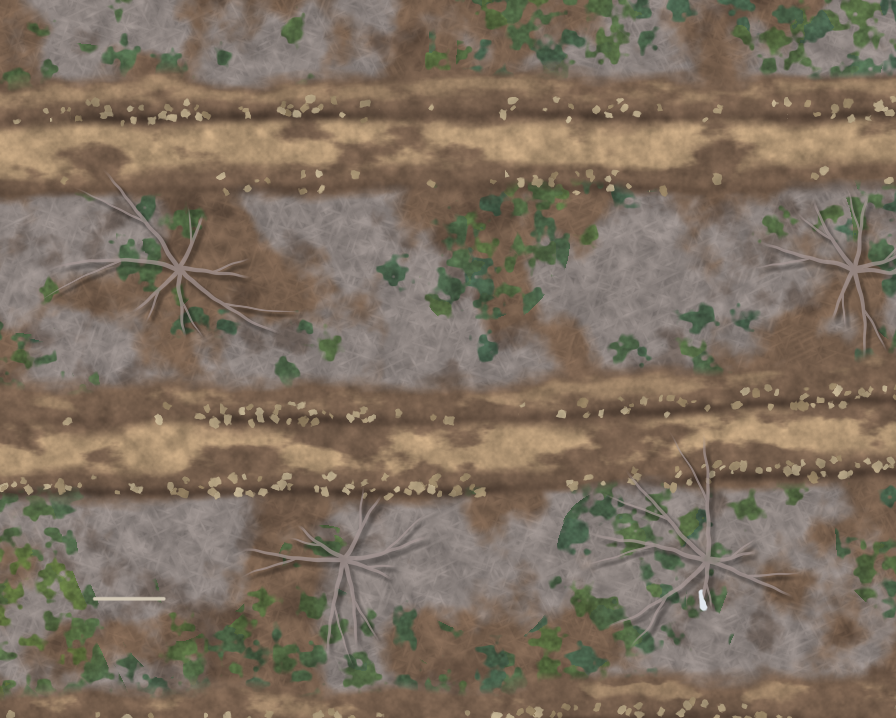
A Shadertoy shader for this texture:

```glsl
// Aerial view of dry terraces: stony earth tracks between weedy strips with bare trees.

float hash(vec2 p) {
    return fract(sin(dot(p, vec2(127.1, 311.7))) * 43758.5453);
}

float noise(vec2 p) {
    vec2 i = floor(p), f = fract(p);
    f *= f * (3.0 - 2.0 * f);
    return mix(mix(hash(i), hash(i + vec2(1, 0)), f.x),
               mix(hash(i + vec2(0, 1)), hash(i + vec2(1, 1)), f.x), f.y);
}

float fbm(vec2 p) {
    float sum = 0.0, amp = 0.5;
    for (int i = 0; i < 5; i++) {
        sum += amp * noise(p);
        p = mat2(1.6, 1.2, -1.2, 1.6) * p + 7.3;
        amp *= 0.5;
    }
    return sum;
}

mat2 rotate(float a) {
    return mat2(cos(a), sin(a), -sin(a), cos(a));
}

// Irregular blobs in jittered cells, within a number of cell rows: x = coverage, y = tone
vec2 scatter(vec2 p, float cells, float density, float radius, float rough, float soft, float rows) {
    p *= cells;
    vec2 blob = vec2(0);
    float ragged = rough * (noise(p * 4.0) - 0.5);
    for (int j = -1; j <= 1; j++)
    for (int i = -1; i <= 1; i++) {
        vec2 cell = floor(p) + vec2(i, j);
        if (hash(cell + 3.7) > density || abs(cell.y + 0.5) > rows) continue;
        vec2 d = p - cell - vec2(hash(cell), hash(cell + 17.3));
        d = rotate(6.28 * hash(cell + 5.1)) * d * vec2(1.0, 1.0 + 0.7 * hash(cell + 8.2));
        float r = radius * (0.5 + 0.7 * hash(cell + 9.4));
        float dist = mix(length(d), max(abs(d.x), abs(d.y)), 0.5) + ragged;
        float cover = 1.0 - smoothstep(r - soft, r + soft, dist);
        if (cover > blob.x) blob = vec2(cover, hash(cell + 2.6));
    }
    return blob;
}

float segment(vec2 p, vec2 a, vec2 b) {
    vec2 d = b - a;
    return length(p - a - d * clamp(dot(p - a, d) / dot(d, d), 0.0, 1.0));
}

// Bent branches that taper away from a root, each with one side twig
float tree(vec2 d, float seed, float px) {
    float cover = 0.0;
    for (float b = 0.0; b < 7.0; b++) {
        vec2 id = vec2(b, seed);
        float reach = 0.07 + 0.11 * hash(id + 4.4);
        vec2 q = rotate(-0.9 * b - 0.8 * hash(id)) * d;
        float side = q.y + (hash(id + 1.3) - 0.5) * 4.0 * q.x * q.x + 0.004 * (noise(q.xx * 40.0 + id) - 0.5);
        float t = q.x / reach;
        float width = mix(0.0024, 0.0005, t);
        float twig = abs(side - 0.5 * (q.x - 0.45 * reach)) + step(t, 0.45);
        float line = 1.0 - smoothstep(width, width + 1.4 * px, min(abs(side), twig + 0.0005));
        cover = max(cover, line * step(0.0, t) * (1.0 - smoothstep(0.8, 1.0, t)));
    }
    return cover;
}

void mainImage(out vec4 fragColor, in vec2 fragCoord) {
    float px = 1.0 / iResolution.y;
    vec2 p = fragCoord * px;
    float fine = fbm(p * 55.0), patches = fbm(p * 10.0 + 31.0), grain = noise(p * 230.0);
    vec3 soil = vec3(0.46, 0.37, 0.30), tan_ = vec3(0.70, 0.59, 0.46), dark = vec3(0.28, 0.22, 0.18);

    // Weedy ground with short straws lying in several directions
    float straw = 0.0;
    for (float k = 0.0; k < 4.0; k++)
        straw = max(straw, noise(rotate(0.8 * k + 0.3) * p * vec2(45, 260) + 19.0 * k));
    vec3 col = mix(soil, vec3(0.54, 0.505, 0.49), smoothstep(0.34, 0.53, patches));
    col = mix(col, dark, 0.45 * smoothstep(0.57, 0.75, fbm(p * 17.0 + 4.0)));
    col *= 0.66 + 0.38 * fine + 0.23 * straw;

    // Earth tracks with ruts and rows of stones
    float track = 0.0;
    vec2 stones = vec2(0);
    for (float i = 0.0; i < 3.0; i++) {
        float rise = i == 1.0 ? 0.03 * smoothstep(0.55, 1.25, p.x) : 0.0;
        float y = p.y - 0.80 + 0.425 * i - rise - 0.022 * (noise(vec2(p.x * 3.0, i * 7.0)) - 0.5);
        float ragged = y + 0.05 * (fbm(p * vec2(9, 24) + i) - 0.5);
        float bed = smoothstep(-0.075, -0.055, ragged) * (1.0 - smoothstep(0.085, 0.11, ragged));
        track = max(track, bed);
        float crest = 1.0 - smoothstep(0.02, 0.045, abs(ragged));
        crest = max(crest, 0.6 * (1.0 - smoothstep(0.004, 0.018, abs(ragged - 0.075))));
        crest *= smoothstep(0.30 + 0.11 * i, 0.52 + 0.06 * i, fbm(p * vec2(14, 28) + 5.0 * i));
        vec3 earth = mix(soil, tan_, crest) * (0.72 + 0.48 * fine + 0.08 * grain);
        col = mix(col, earth, bed);
        for (float s = 0.0; s < 2.0; s++) {
            float rut = y - mix(-0.052, 0.048, s) - 0.007 * (fbm(vec2(p.x * 14.0, s + i)) - 0.5);
            float wear = smoothstep(0.2, 0.6, noise(vec2(p.x * 5.0, 3.0 * s + 8.0 * i)));
            col = mix(col, dark * (0.7 + 0.6 * fine), (0.3 + 0.5 * wear) * exp(-pow((rut + 0.005) / 0.008, 2.0)));
            vec2 row = scatter(vec2(p.x + 3.1 * i + 7.0 * s, rut - 0.003), 68.0, 0.12 + 0.55 * wear, 0.44, 0.25, 0.09, 1.0);
            if (row.x > stones.x) stones = row;
        }
    }

    // Leafy clumps, thickest at the lower left
    float lush = exp(-pow(length((p - vec2(0.03, 0.14)) / vec2(0.14, 0.13)), 2.0));
    float growth = 0.65 * smoothstep(0.38, 0.65, noise(p * 4.5 + 2.0)) + 0.6 * lush + 0.08;
    vec2 clump = scatter(p, 26.0, growth, 0.50, 0.75, 0.13, 99.0);
    vec2 leaf = scatter(p + 4.0, 58.0, growth * 0.6, 0.46, 0.6, 0.16, 99.0);
    if (leaf.x > clump.x) clump = leaf;
    vec3 green = mix(vec3(0.23, 0.35, 0.27), vec3(0.34, 0.43, 0.20), clamp(clump.y * 0.7 + lush * 0.6, 0.0, 1.0));
    col = mix(col, green * (0.5 + 0.75 * fine + 0.25 * grain), 0.85 * clump.x * (1.0 - track));

    // Stones, in rows and strewn
    vec2 loose = scatter(p + 9.0, 27.0, 0.15, 0.22, 0.14, 0.05, 99.0);
    vec2 gravel = scatter(p + 2.0, 75.0, 0.11, 0.35, 0.2, 0.1, 99.0);
    if (loose.x > stones.x) stones = loose;
    if (gravel.x > stones.x) stones = gravel;
    col = mix(col, mix(vec3(0.60, 0.52, 0.39), vec3(0.80, 0.74, 0.61), stones.y) * (0.8 + 0.35 * fine), 0.9 * stones.x);

    // Bare trees, two in each strip
    for (float k = 0.0; k < 4.0; k++) {
        vec2 root = k < 2.0 ? vec2(0.25 + 0.94 * k, 0.625) : vec2(0.48 + 0.505 * (k - 2.0), 0.22);
        col *= 1.0 - 0.25 * tree(p - root + vec2(-0.005, 0.006), k, 3.0 * px);
        col = mix(col, vec3(0.65, 0.59, 0.58), 0.72 * tree(p - root, k, px));
    }

    // Pale stake and white scrap
    float stake = segment(p, vec2(0.132, 0.166), vec2(0.228, 0.166)) - 0.0025;
    float scrap = segment(p, vec2(0.976, 0.176), vec2(0.980, 0.155)) - 0.007 + 0.006 * noise(p * 150.0);
    col = mix(col, vec3(0.82, 0.78, 0.71), 1.0 - smoothstep(-px, px, stake));
    col = mix(col, vec3(0.88, 0.90, 0.93), 1.0 - smoothstep(-px, px, scrap));
    fragColor = vec4(col, 1.0);
}
```
